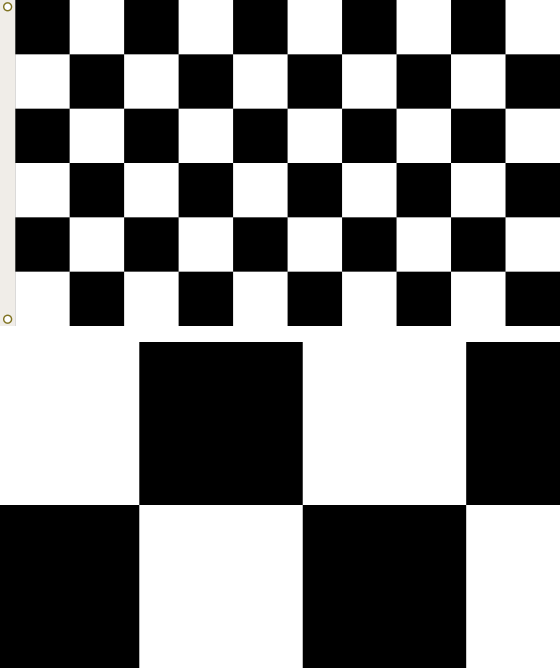
Top, the full canvas; bottom, a detail of the centre.
This pattern is drawn by a Shadertoy shader. Its source:

```glsl
#define GRID vec2(10.0, 6.0)
#define BAND_WIDTH 0.0465
#define EYELET_INSET vec2(0.0234, 0.0208)
#define EYELET_RADIUS 0.0120
#define EYELET_STROKE 0.0044
#define BAND_COLOR vec3(0.941, 0.929, 0.910)
#define EYELET_COLOR vec3(0.500, 0.450, 0.130)

// Coverage of a shape from its signed distance, one pixel soft
float coverage(float dist, float pixel) {
    return clamp(0.5 - dist / pixel, 0.0, 1.0);
}

// Signed distance to the nearest cell edge, alternating in sign per cell
vec2 alternatingEdge(vec2 cell) {
    return 0.5 - abs(mod(cell + 0.5, 2.0) - 1.0);
}

// White share of the checkerboard; the lower left cell is white
float checker(vec2 p, vec2 cellSize, float pixel) {
    vec2 edge = alternatingEdge(p / cellSize) * cellSize;
    vec2 side = clamp(2.0 * edge / pixel, -1.0, 1.0);
    return 0.5 + 0.5 * side.x * side.y;
}

void mainImage(out vec4 fragColor, in vec2 fragCoord) {
    // Units of canvas height
    float pixel = 1.0 / iResolution.y;
    vec2 p = fragCoord * pixel;
    float width = iResolution.x * pixel;

    // Checkered field
    vec2 cellSize = vec2(width - BAND_WIDTH, 1.0) / GRID;
    vec3 color = vec3(checker(p - vec2(BAND_WIDTH, 0.0), cellSize, pixel));

    // Header band on the left
    color = mix(color, BAND_COLOR, coverage(p.x - BAND_WIDTH, pixel));

    // Eyelets, mirrored at top and bottom
    vec2 mirrored = vec2(p.x, min(p.y, 1.0 - p.y));
    float rim = length(mirrored - EYELET_INSET) - EYELET_RADIUS;
    color = mix(color, vec3(1.0), coverage(rim, pixel));
    color = mix(color, EYELET_COLOR, coverage(abs(rim) - 0.5 * EYELET_STROKE, pixel));

    fragColor = vec4(color, 1.0);
}
```
